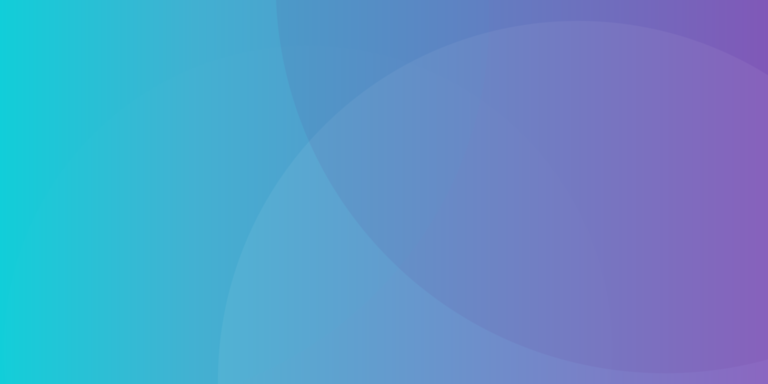
Give the GLSL for this background, as a Shadertoy shader.

```glsl
// Teal to purple horizontal gradient overlaid with large translucent discs.

// Blends a tinted disc over the base colour; lengths are in canvas heights.
vec3 blendDisc(vec3 base, vec2 p, vec2 center, float radius, vec3 tint, float opacity) {
    float pixel = 1.0 / iResolution.y;
    float coverage = 1.0 - smoothstep(-pixel, pixel, length(p - center) - radius);
    return mix(base, tint, coverage * opacity);
}

void mainImage(out vec4 fragColor, in vec2 fragCoord) {
    vec2 p = fragCoord / iResolution.y;
    float across = fragCoord.x / iResolution.x;

    // Background gradient, changing fastest near the left edge
    vec3 teal = vec3(0.065, 0.81, 0.85);
    vec3 azure = vec3(0.26, 0.69, 0.82);
    vec3 purple = vec3(0.515, 0.365, 0.74);
    vec3 color = across < 0.25
        ? mix(teal, azure, across / 0.25)
        : mix(azure, purple, (across - 0.25) / 0.75);

    // Faint discs: pale one low in the middle, teal one at the upper left
    vec3 white = vec3(1.0);
    color = blendDisc(color, p, vec2(0.802, 0.089), 0.792, white, 0.008);
    color = blendDisc(color, p, vec2(0.258, 0.953), 1.016, vec3(0.10, 0.75, 0.85), 0.035);

    // Stronger discs: light one at the lower right, dark one at the upper right
    color = blendDisc(color, p, vec2(1.505, 0.008), 0.9375, white, 0.06);
    color = blendDisc(color, p, vec2(1.732, 1.042), 1.014, vec3(0.35, 0.12, 0.50), 0.08);

    fragColor = vec4(color, 1.0);
}
```
